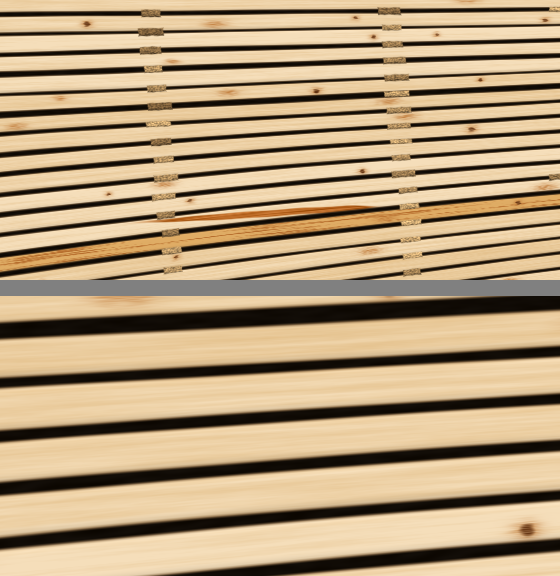
Top: the whole. Bottom: its middle third, enlarged.
Give the GLSL for this texture, as a Shadertoy shader.

```glsl
// Stacked pine boards fanning across the frame, with dark gaps, spacer blocks and knots.

float hash(vec2 p) {
    p = fract(p * vec2(0.1031, 0.1130) + 0.37);
    p += dot(p, p.yx + 33.33);
    return fract((p.x + p.y) * p.x * 7.31);
}

vec2 gradient(vec2 cell) {
    float angle = 6.2832 * hash(cell);
    return vec2(cos(angle), sin(angle));
}

// Gradient noise, roughly -0.7 to 0.7
float noise(vec2 p) {
    vec2 i = floor(p), f = p - i, u = f * f * f * (f * (f * 6.0 - 15.0) + 10.0);
    vec2 e = vec2(1, 0);
    return mix(mix(dot(gradient(i), f), dot(gradient(i + e), f - e), u.x),
               mix(dot(gradient(i + e.yx), f - e.yx), dot(gradient(i + 1.0), f - 1.0), u.x), u.y);
}

// Face of one board: across runs 0 (top) to 1 (bottom)
vec3 boardColor(float board, float x, float across, float pitch, float aspect) {
    vec2 g = vec2(x, across + board * 17.0);
    float grain = noise(g * vec2(5, 7)) + 0.6 * noise(g * vec2(14, 19));
    float fine = noise(g * vec2(70, 33));
    float tone = 0.75 * hash(vec2(board, 4.0)) + 0.45 * grain + 0.12 * fine;
    vec3 color = mix(vec3(0.96, 0.87, 0.73), vec3(0.89, 0.75, 0.54), clamp(tone, 0.0, 1.0));

    // Resinous orange board
    vec3 resin = mix(vec3(0.87, 0.66, 0.37), vec3(0.70, 0.40, 0.14),
                     smoothstep(-0.1, 0.7, grain + 0.3 * fine));
    color = mix(color, resin, 0.92 * step(abs(board - 12.0), 0.5));

    // Tapered streak on the board above it
    float along = (x - 0.17) / 0.52;
    float taper = 0.17 * smoothstep(0.0, 0.5, along) * smoothstep(1.02, 0.85, along);
    float streak = abs(across - mix(0.12, 0.86, along) - 0.06 * noise(vec2(x * 14.0, 2.0)));
    color = mix(color, vec3(0.72, 0.40, 0.13) + 0.2 * grain,
                step(abs(board - 11.0), 0.5) * smoothstep(taper + 0.05, taper - 0.05, streak)
                * smoothstep(0.0, 0.1, taper));

    // Knots and stains
    for (float i = 0.0; i < 4.0; i++) {
        vec2 id = vec2(board * 3.0 + 5.0, i * 7.0 + 11.0);
        float kind = hash(id + 40.0);
        vec2 center = vec2((i + 0.1 + 0.8 * hash(id)) / 4.0, 0.3 + 0.4 * hash(id + 20.0));
        vec2 q = vec2((x - center.x) * aspect, (across - center.y) * pitch);
        q += 0.006 * vec2(noise(g * vec2(60, 9)), noise(g * vec2(45, 8) + 9.0));
        float size = 0.007 + 0.006 * hash(id + 60.0);
        float present = step(0.55, kind);
        float stain = exp(-dot(q, q / vec2(mix(12.0, 3.0, step(0.75, kind)), 1.2)) / (size * size));
        float core = smoothstep(size, size * 0.3, length(q * vec2(0.8, 1.1)));
        color = mix(color, vec3(0.74, 0.46, 0.20), present * stain * (0.65 + 0.6 * fine));
        color = mix(color, vec3(0.36, 0.18, 0.06), step(0.75, kind) * core * (0.75 + 0.5 * fine));
    }

    // Light catches the top edge, the lower edge falls into shade
    color *= 1.0 + 0.03 * smoothstep(0.3, 0.1, across);
    return color * (1.0 - 0.16 * smoothstep(0.7, 0.98, across));
}

void mainImage(out vec4 fragColor, in vec2 fragCoord) {
    float aspect = iResolution.x / iResolution.y;
    float x = fragCoord.x / iResolution.x, y = 1.0 - fragCoord.y / iResolution.y;

    // Row coordinate: gaps lie at whole numbers, converging to the right
    float pitch = mix(0.0716, 0.0544, x);
    float bow = 0.052 * x * (1.0 - x) * smoothstep(0.35, 0.6, y);
    float row = (y + bow - mix(0.052, 0.034, x)) / pitch;
    row += 0.07 * noise(vec2(x * 2.5, row * 0.9));
    float pixel = 1.0 / (iResolution.y * pitch);

    vec3 color = boardColor(floor(row), x, fract(row), pitch, aspect);

    // Dark gaps of varied width with a soft brown rim
    float gap = floor(row + 0.5), offset = row - gap;
    float halfGap = 0.055 + 0.065 * hash(vec2(gap, 9.0)) + 0.025 * noise(vec2(x * 6.0, gap * 5.3));
    halfGap += 0.06 * step(abs(abs(gap - 4.0) - 1.0), 0.5);
    float edge = abs(offset) - halfGap;
    color = mix(color, vec3(0.42, 0.29, 0.15), 0.75 * smoothstep(0.07, -0.01, edge));
    vec3 dark = vec3(0.06, 0.04, 0.018) + 0.03 * noise(vec2(x * 50.0, row * 9.0));
    color = mix(color, dark, smoothstep(pixel + 0.015, -pixel - 0.015, edge));

    // Spacer blocks: two leaning columns, and a sparse one at the right edge
    for (float i = 0.0; i < 3.0; i++) {
        vec2 id = vec2(gap + 3.0, i * 13.0 + 2.0);
        float age = hash(id);
        float center = i < 1.5 ? 0.264 + 0.43 * i + 0.046 * y : 1.0;
        center += 0.008 * (hash(id + 30.0) - 0.5);
        vec2 halfSize = vec2((0.015 + 0.008 * hash(id + 50.0)) * aspect, (0.15 + 0.06 * age) * pitch);
        vec2 q = abs(vec2((x - center) * aspect, offset * pitch)) - halfSize;
        float box = max(q.x, q.y) + 0.003 * noise(vec2(x * 90.0, row * 5.0));
        float mask = smoothstep(1.0, -1.0, box * iResolution.y);
        if (i > 1.5) mask *= step(mod(gap, 11.0), 0.5);
        float speckle = noise(vec2(x * 260.0, row * 14.0)) + 0.5 * noise(vec2(x * 90.0, row * 6.0));
        vec3 block = mix(vec3(0.84, 0.69, 0.47), vec3(0.50, 0.38, 0.23), age);
        block *= 1.0 + 0.45 * speckle - 0.35 * smoothstep(0.02, 0.2, offset);
        color = mix(color, block, mask);
    }

    fragColor = vec4(clamp(color, 0.0, 1.0), 1.0);
}
```
